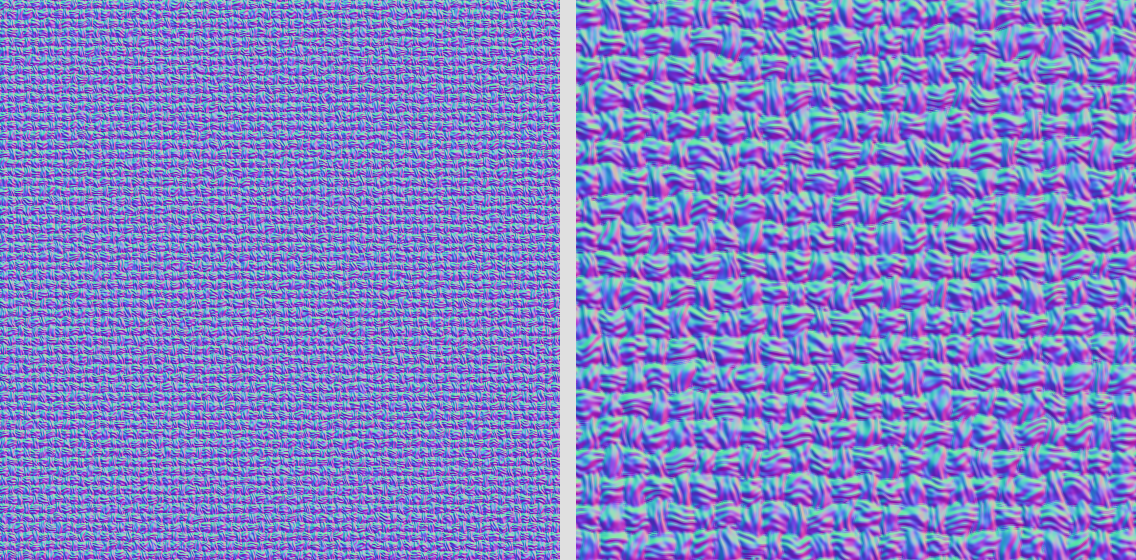
Left: the whole. Right: its middle third, enlarged.
Write a Shadertoy shader that draws this texture map.

```glsl
// Tangent-space normal map of a coarse plain-weave cloth with fibrous, uneven threads.

const vec2 THREADS = vec2(72.0, 60.0);  // warp columns, weft rows
const vec2 RELIEF = vec2(1.0, 1.3);     // slope strength in x and y
const float SLOPE_STEP = 0.0008;        // half width of the slope filter, canvas units
const float SOFTNESS = 0.001;           // spacing of the averaged samples, canvas units
const float FUZZ_LOSS = 0.9;            // normal length left after unresolved fuzz
const float TAU = 6.2831853;

vec2 hashGradient(vec2 cell) {
    vec3 q = fract(cell.xyx * vec3(0.1031, 0.1030, 0.0973));
    q += dot(q, q.yzx + 33.33);
    float angle = TAU * fract((q.x + q.y) * q.z);
    return vec2(cos(angle), sin(angle));
}

float gradientNoise(vec2 p) {
    vec2 i = floor(p), f = p - i;
    vec2 u = f * f * f * (f * (f * 6.0 - 15.0) + 10.0);
    vec2 s = vec2(1.0, 0.0);
    float a = dot(hashGradient(i), f);
    float b = dot(hashGradient(i + s.xy), f - s.xy);
    float c = dot(hashGradient(i + s.yx), f - s.yx);
    float d = dot(hashGradient(i + s.xx), f - s.xx);
    return mix(mix(a, b, u.x), mix(c, d, u.x), u.y);
}

// Height of one set of parallel threads; phase is +1 or -1 for the crossing order.
float threadHeight(float across, float along, float phase, float plyCount, float twist, float seed) {
    float id = floor(across);
    float f = across - id - 0.5;
    float parity = 1.0 - 2.0 * mod(id, 2.0);

    // Round profile leaning slightly to one side
    float d = f - 0.3 * (0.25 - f * f);
    float ridge = 1.0 - 4.0 * d * d;

    // Rise and fall over the crossing threads
    float lift = phase * parity * cos(0.5 * TAU * (along - 0.5));

    // Wavy plies and loose fibres, different in every thread
    float wobble = gradientNoise(vec2(along * 1.13 + id * 3.77 + seed, id * 5.618 + f * 1.5));
    float plies = sin(TAU * (plyCount * f + twist * along + 1.3 * wobble));
    float fibres = gradientNoise(vec2(along * 2.3 + across * 0.61, across * 4.7 - along * 0.43) + seed);
    return 0.34 * ridge + 0.25 * lift + 0.065 * plies + 0.24 * fibres;
}

float clothHeight(vec2 uv) {
    // Small local bends of the yarns
    vec2 p = uv * THREADS;
    vec2 q = mat2(0.6, 0.37, -0.37, 0.6) * p;
    p += 0.35 * vec2(gradientNoise(q + 13.0), gradientNoise(q + 77.0));

    float warp = threadHeight(p.x, p.y, 1.0, 2.2, 0.27, 19.7);
    float weft = threadHeight(p.y, p.x, -1.0, 3.0, 0.13, 58.3) + 0.06;

    // Rare fuzzy slubs soften the weave
    float slub = smoothstep(0.45, 0.65, gradientNoise(uv * vec2(15.0, 27.0) + 5.0));
    float fuzz = 0.5 + 0.4 * gradientNoise(p * vec2(1.3, 2.6));
    return mix(max(warp, weft), fuzz, 0.3 * slub);
}

vec3 clothNormal(vec2 uv) {
    vec2 e = vec2(SLOPE_STEP, 0.0);
    vec2 rise = vec2(clothHeight(uv + e.xy) - clothHeight(uv - e.xy),
                     clothHeight(uv + e.yx) - clothHeight(uv - e.yx));
    vec2 slope = rise / (2.0 * SLOPE_STEP * THREADS);
    return normalize(vec3(-slope * RELIEF, 1.0));
}

void mainImage(out vec4 fragColor, in vec2 fragCoord) {
    // Average of four neighbouring samples
    vec2 uv = fragCoord / iResolution.xy;
    vec3 normal = vec3(0.0);
    for (int k = 0; k < 4; k++) {
        vec2 offset = vec2(k % 2, k / 2) - 0.5;
        normal += 0.25 * clothNormal(uv + SOFTNESS * offset);
    }
    fragColor = vec4(0.5 + 0.5 * FUZZ_LOSS * normal, 1.0);
}
```
